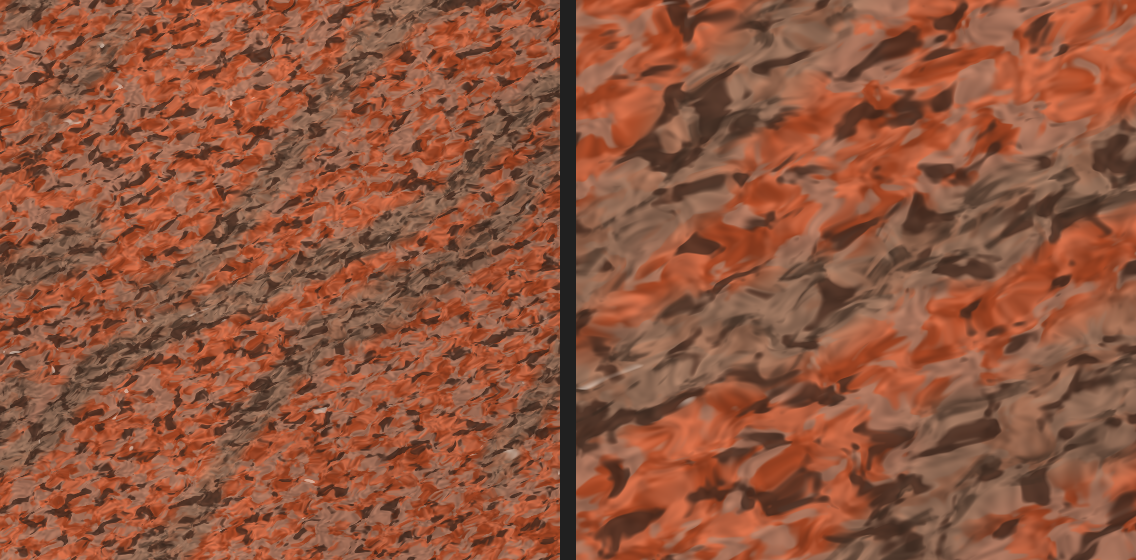
Left, the full canvas; right, a detail of the centre.
A Shadertoy shader for this texture:

```glsl
// Polished red granite: rust and salmon grains crossed by wavy grey-brown veins.

#define VEIN_ANGLE 0.54
#define VEIN_SPACING 0.17
#define VEIN_WIDTH 0.038
#define GRAIN_ANGLE 0.38
#define GRAIN_SCALE 85.0
#define GRAIN_STRETCH 1.7
#define RUST vec3(0.58, 0.245, 0.125)
#define SALMON vec3(0.74, 0.385, 0.255)
#define PINK_GREY vec3(0.62, 0.445, 0.365)
#define VEIN_GREY vec3(0.53, 0.405, 0.325)
#define DARK_MICA vec3(0.25, 0.155, 0.115)
#define QUARTZ vec3(0.88, 0.79, 0.73)

float hash(vec2 p) {
    return fract(sin(dot(p, vec2(127.1, 311.7))) * 43758.5453);
}

float noise(vec2 p) {
    vec2 cell = floor(p), f = fract(p);
    f = f * f * (3.0 - 2.0 * f);
    float low = mix(hash(cell), hash(cell + vec2(1, 0)), f.x);
    float high = mix(hash(cell + vec2(0, 1)), hash(cell + vec2(1, 1)), f.x);
    return mix(low, high, f.y);
}

// Three octaves, each turned to hide the lattice
float fbm(vec2 p) {
    float sum = 0.0, weight = 0.5;
    for (int i = 0; i < 3; i++) {
        sum += weight * noise(p);
        p = mat2(0.8, -0.6, 0.6, 0.8) * p * 2.03 + 17.3;
        weight *= 0.56;
    }
    return sum / 0.937;
}

// x runs along the given direction, y across it
vec2 turn(vec2 p, float angle) {
    float c = cos(angle), s = sin(angle);
    return vec2(c * p.x + s * p.y, c * p.y - s * p.x);
}

// One continuous main vein, with steeper broken veins on both sides
float veinAmount(vec2 q) {
    float amount = 0.0;
    for (int i = -4; i <= 4; i++) {
        float id = float(i);
        float side = min(abs(id), 1.0);
        float center = 0.185 + VEIN_SPACING * id + 0.03 * cos(8.0 * q.x - 3.8 + 1.7 * id);
        center += side * 0.22 * (q.x - 0.75);
        float present = smoothstep(0.42, 0.68, noise(vec2(q.x * 3.2 + 5.0, id * 7.0 + 3.0)));
        float strength = mix(1.0, 0.9 * present, side);
        float width = VEIN_WIDTH * mix(0.7, 1.25, noise(vec2(q.x * 5.0, id * 3.0 + 40.0)));
        float band = 1.0 - smoothstep(0.5 * width, 1.35 * width, abs(q.y - center));
        amount = max(amount, band * strength);
    }
    return amount;
}

void mainImage(out vec4 fragColor, in vec2 fragCoord) {
    vec2 p = fragCoord / iResolution.y;

    // Veins, bent at large and small scale
    vec2 bend = vec2(fbm(p * 4.0), fbm(p * 4.0 + 31.0)) - 0.5;
    vec2 ripple = vec2(noise(p * 38.0), noise(p * 38.0 + 9.0)) - 0.5;
    vec2 q = turn(p + 0.09 * bend + 0.016 * ripple, VEIN_ANGLE);
    float vein = veinAmount(q);
    float haze = smoothstep(0.48, 0.72, fbm(q * vec2(2.5, 6.0) + 60.0));

    // Independent grain fields
    vec2 g = turn(p, GRAIN_ANGLE) * GRAIN_SCALE / vec2(GRAIN_STRETCH, 1.0);
    g += 0.9 * (vec2(noise(g * 0.9 + 70.0), noise(g * 0.9 + 90.0)) - 0.5);
    float tone = fbm(g);
    float grey = fbm(g * 0.9 + 130.0);
    float fleck = fbm(g * 0.85 + 270.0);
    float fine = noise(g * vec2(3.4, 2.7) + 410.0);

    // Red feldspar and pinkish grey grains
    vec3 color = mix(RUST, SALMON, smoothstep(0.30, 0.68, tone));
    float greyShare = smoothstep(0.50, 0.63, grey + 0.10 * haze + 0.10 * vein);
    color = mix(color, PINK_GREY, 0.85 * greyShare);
    color = mix(color, VEIN_GREY * mix(0.82, 1.2, tone), 0.82 * vein);

    // Dark mica: scattered flecks, and thin threads that follow the veins
    float mica = smoothstep(0.59, 0.72, fleck + 0.05 * vein + 0.03 * haze);
    color = mix(color, DARK_MICA, 0.82 * mica);
    float thread = 1.0 - smoothstep(0.02, 0.16, abs(fbm(q * vec2(13.0, 62.0)) - 0.5));
    float broken = smoothstep(0.38, 0.62, fbm(g * 1.3 + 520.0));
    color = mix(color, DARK_MICA * vec3(0.95, 1.1, 1.15), 0.72 * vein * thread * broken);

    // Fine crystal contrast and slow shading
    color *= 1.0 + 0.30 * (fine - 0.5);
    color *= 0.91 + 0.20 * fbm(p * 3.0 + 200.0);

    // Rare bright quartz points
    float quartz = smoothstep(0.85, 0.93, noise(g * 1.1 + 640.0));
    quartz *= smoothstep(0.74, 0.84, noise(g * 0.35 + 710.0));
    color = mix(color, QUARTZ, 0.7 * quartz);

    fragColor = vec4(clamp(color, 0.0, 1.0), 1.0);
}
```
